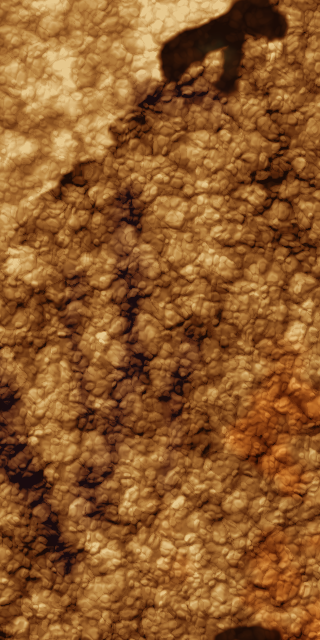
A Shadertoy shader for this texture:

```glsl
// Crumbly fried crust: a pale flaky chunk, dark hollows and soft downward furrows.
// Overlapping domes at three sizes form a relief, lit from above; the resulting
// tone is shaped by large regions and passed through a six-colour brown ramp.

#define CRUMB_SIZE 0.095
#define BASE_TONE 0.465
#define CAVITY 0.46
#define LIGHT_GAIN 0.55
#define LIGHT_STEP 0.008
#define TINT_GAIN 0.26
#define BROAD_GAIN 0.30
#define FURROW_GAIN 0.17
#define WARP 0.035

const vec3 RAMP[6] = vec3[6](
    vec3(0.11, 0.045, 0.02), vec3(0.35, 0.15, 0.04), vec3(0.51, 0.29, 0.11),
    vec3(0.64, 0.41, 0.18), vec3(0.75, 0.55, 0.28), vec3(0.90, 0.78, 0.55));
const float STOPS[6] = float[6](0.07, 0.19, 0.34, 0.46, 0.58, 0.77);

float hash(vec2 p) {
    vec3 q = fract(p.xyx * 0.1031);
    q += dot(q, q.yzx + 33.33);
    return fract((q.x + q.y) * q.z);
}

float noise(vec2 p) {
    vec2 i = floor(p), f = fract(p);
    f = f * f * (3.0 - 2.0 * f);
    return mix(mix(hash(i), hash(i + vec2(1, 0)), f.x),
               mix(hash(i + vec2(0, 1)), hash(i + vec2(1, 1)), f.x), f.y);
}

float fbm(vec2 p) {
    float sum = 0.0, amp = 0.53;
    for (int i = 0; i < 4; i++) {
        sum += amp * noise(p);
        p = mat2(1.6, 1.2, -1.2, 1.6) * p + 5.7;
        amp *= 0.5;
    }
    return sum;
}

// Topmost flat dome among the neighbouring cells: x = height, y = its tint.
vec2 crumbs(vec2 p, float size) {
    vec2 g = p / size + 40.0, cell = floor(g), top = vec2(0.0, 0.4);
    for (int j = -1; j <= 1; j++)
    for (int i = -1; i <= 1; i++) {
        vec2 c = cell + vec2(i, j);
        vec2 centre = c + vec2(hash(c + 3.1), hash(c + 17.7));
        float radius = mix(0.45, 0.85, hash(c + 31.3));
        float dome = smoothstep(0.0, 0.6, 1.0 - length(g - centre) / radius);
        dome *= mix(0.4, 1.0, hash(c + 47.9));
        if (dome > top.x) top = vec2(dome, hash(c + 61.5));
    }
    return top;
}

vec2 relief(vec2 p) {
    vec2 w = p + WARP * (vec2(fbm(p * 16.0), fbm(p * 16.0 + 37.0)) - 0.5);
    return 0.42 * crumbs(w, CRUMB_SIZE)
         + 0.36 * crumbs(w + 3.7, CRUMB_SIZE * 0.52)
         + 0.22 * crumbs(w + 8.3, CRUMB_SIZE * 0.25);
}

float segment(vec2 p, vec2 a, vec2 b) {
    vec2 d = b - a;
    return length(p - a - d * clamp(dot(p - a, d) / dot(d, d), 0.0, 1.0));
}

float groove(vec2 p, vec2 a, vec2 b, float width) {
    float d = segment(p, a, b) / width;
    return exp(-d * d);
}

vec3 ramp(float tone) {
    vec3 col = RAMP[0];
    for (int i = 1; i < 6; i++)
        col = mix(col, RAMP[i], clamp((tone - STOPS[i - 1]) / (STOPS[i] - STOPS[i - 1]), 0.0, 1.0));
    return col;
}

void mainImage(out vec4 fragColor, in vec2 fragCoord) {
    vec2 p = fragCoord / iResolution.x;
    vec2 bent = p + 0.11 * (vec2(fbm(p * 8.0 + 11.0), fbm(p * 8.0 + 53.0)) - 0.5);

    // Lit crumb surface with broad mottling
    vec2 surface = relief(p);
    float slope = surface.x - relief(p + LIGHT_STEP * vec2(-0.35, 0.94)).x;
    float broad = fbm(p * 3.2 + 21.0) - 0.5;
    float tone = BASE_TONE + CAVITY * (surface.x - 0.55)
               + LIGHT_GAIN * clamp(slope, -0.22, 0.2)
               + TINT_GAIN * (surface.y - 0.5) + BROAD_GAIN * broad
               + 0.07 * (noise(p * 95.0) - 0.5);

    // Furrows running down the middle
    float furrow = groove(bent, vec2(0.41, 1.38), vec2(0.40, 0.85), 0.045)
                 + groove(bent, vec2(0.40, 0.85), vec2(0.29, 0.42), 0.060)
                 + 0.8 * groove(bent, vec2(0.57, 0.92), vec2(0.52, 0.50), 0.035)
                 + 0.8 * groove(bent, vec2(0.20, 1.15), vec2(0.26, 0.70), 0.030)
                 + 0.9 * groove(bent, vec2(0.45, 1.70), vec2(0.66, 1.68), 0.060);
    float middle = smoothstep(0.75, 0.5, p.x) * smoothstep(1.45, 1.2, p.y);
    tone -= FURROW_GAIN * furrow;
    tone += 0.16 * middle * (noise(vec2(bent.x * 11.0, p.y * 2.5)) - 0.6);

    // Pale chunk in the upper left, brightest in patches near its rim
    float rim = 0.72 * (bent.y - 1.245 - 0.968 * bent.x);
    float pale = smoothstep(-0.008, 0.012, rim);
    float patches = smoothstep(0.46, 0.62, fbm(p * 6.5 + 71.0) + 0.10 * exp(-rim * rim * 60.0));
    tone = mix(tone, 0.56 + 0.19 * patches + 0.65 * (tone - BASE_TONE), pale);
    tone -= 0.10 * (1.0 - pale) * exp(-abs(rim) * 22.0);

    // Dark hollows: top opening, left crevice, bottom gap
    float hollow = min(segment(bent, vec2(0.57, 1.82), vec2(0.82, 1.95)) - 0.062,
                       segment(bent, vec2(0.75, 1.88), vec2(0.73, 1.72)) - 0.030);
    hollow = min(hollow, segment(bent, vec2(0.69, 0.0), vec2(0.87, 0.02)) - 0.035);
    float crevice = groove(bent, vec2(-0.02, 0.88), vec2(0.03, 0.58), 0.050)
                  + groove(bent, vec2(0.03, 0.58), vec2(0.19, 0.23), 0.052);
    float dark = smoothstep(0.012, -0.014, hollow);
    tone -= 0.30 * min(crevice, 1.1);
    tone = mix(tone, 0.05 + 0.10 * surface.x, dark);

    // Colour, with ruddy patches, dusky furrows and a faint green depth
    vec3 col = ramp(tone);
    float ruddy = smoothstep(0.48, 0.68, fbm(p * 4.5 + 91.0))
                * smoothstep(0.4, 0.75, p.x) * smoothstep(1.1, 0.7, p.y);
    col *= mix(vec3(1), vec3(1.03, 0.83, 0.58), ruddy);
    col += vec3(-0.01, 0.0, 0.035) * min(furrow + crevice, 1.0);
    float glint = groove(bent, vec2(0.67, 1.83), vec2(0.71, 1.79), 0.035);
    col += vec3(0.08, 0.12, 0.06) * glint * dark * noise(p * 45.0);
    fragColor = vec4(clamp(col, 0.0, 1.0), 1.0);
}
```
